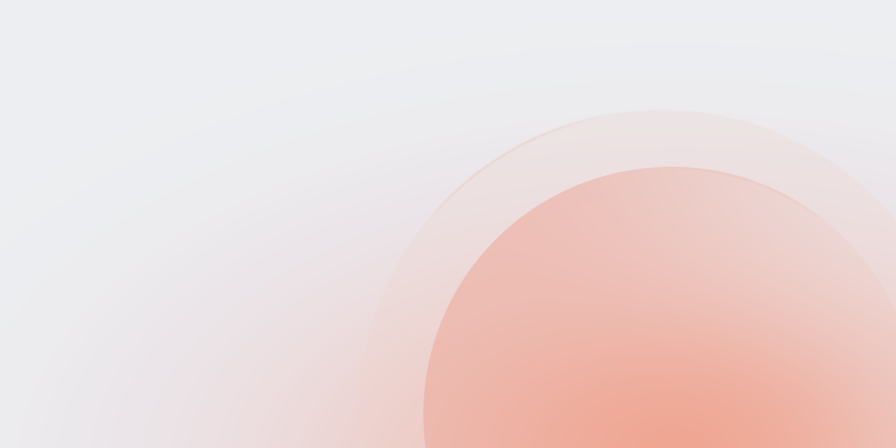
Give the GLSL for this background, as a WebGL 2 fragment shader.

```glsl
#version 300 es
precision highp float;
// A pale paper backdrop with a coral glow rising from the lower right.
// Two translucent discs, a faint halo and a stronger one that fades to
// the right, are layered over elliptical Gaussian glows.

uniform vec2 u_resolution;
out vec4 fragColor;

// Colours
const vec3 PAPER = vec3(0.925, 0.934, 0.945);
const vec3 LILAC = vec3(0.922, 0.919, 0.941);
const vec3 BLUSH = vec3(0.930, 0.720, 0.675);
const vec3 VEIL  = vec3(0.935, 0.820, 0.785);
const vec3 ROSE  = vec3(0.928, 0.710, 0.665);
const vec3 CORAL = vec3(0.940, 0.640, 0.560);
const vec3 RIM   = vec3(0.910, 0.680, 0.590);

// Layout, in units of the canvas height
const vec2  HALO_CENTER = vec2(1.477, 0.078);
const float HALO_RADIUS = 0.677;
const vec2  DISC_CENTER = vec2(1.497, 0.0755);
const float DISC_RADIUS = 0.552;
const vec2  GLOW_CENTER = vec2(1.510, -0.05);
const vec2  GLOW_SPREAD = vec2(0.83, 0.45);
const vec2  CORE_CENTER = vec2(1.510, 0.0);
const vec2  CORE_SPREAD = vec2(0.40, 0.25);

// Strengths
const float HALO_OPACITY = 0.25;
const float DISC_LEFT    = 0.74;
const float DISC_RIGHT   = 0.12;
const float CORE_OPACITY = 0.85;
const float RIM_OPACITY  = 0.22;
const float RIM_WIDTH    = 0.003;

float circleDistance(vec2 p, vec2 center, float radius) {
    return length(p - center) - radius;
}

float gaussian(vec2 p, vec2 center, vec2 spread) {
    vec2 q = (p - center) / spread;
    return exp(-dot(q, q));
}

// Antialiased interior of a distance field
float coverage(float d, float pixel) {
    return 1.0 - smoothstep(-pixel, pixel, d);
}

// Thin arc just inside an edge, strongest toward one direction
float rimArc(vec2 offset, float d, vec2 direction) {
    float facing = dot(normalize(offset + 1e-5), normalize(direction));
    float arc = smoothstep(0.92, 1.0, facing);
    float line = (d + 0.5 * RIM_WIDTH) / RIM_WIDTH;
    return arc * exp(-line * line);
}

void main() {
    vec2 p = gl_FragCoord.xy / u_resolution.y;
    float pixel = 0.75 / u_resolution.y;

    // Backdrop: paper, a cool lilac fringe, then the wide blush
    float glow = gaussian(p, GLOW_CENTER, GLOW_SPREAD);
    vec3 color = mix(PAPER, LILAC, smoothstep(0.004, 0.10, glow));
    color = mix(color, BLUSH, glow);

    // Halo
    float halo = circleDistance(p, HALO_CENTER, HALO_RADIUS);
    color = mix(color, VEIL, HALO_OPACITY * coverage(halo, pixel));
    float haloRim = rimArc(p - HALO_CENTER, halo, vec2(-0.53, 0.85));
    color = mix(color, RIM, RIM_OPACITY * haloRim);

    // Disc, fading from left to right, with a hot core at its base
    float disc = circleDistance(p, DISC_CENTER, DISC_RADIUS);
    float inside = coverage(disc, pixel);
    float fade = smoothstep(1.10, 2.0, p.x);
    color = mix(color, ROSE, inside * mix(DISC_LEFT, DISC_RIGHT, fade));
    float core = gaussian(p, CORE_CENTER, CORE_SPREAD);
    color = mix(color, CORAL, inside * CORE_OPACITY * core);
    float discRim = rimArc(p - DISC_CENTER, disc, vec2(0.31, 0.95));
    color = mix(color, RIM, RIM_OPACITY * discRim);

    fragColor = vec4(color, 1.0);
}
```
